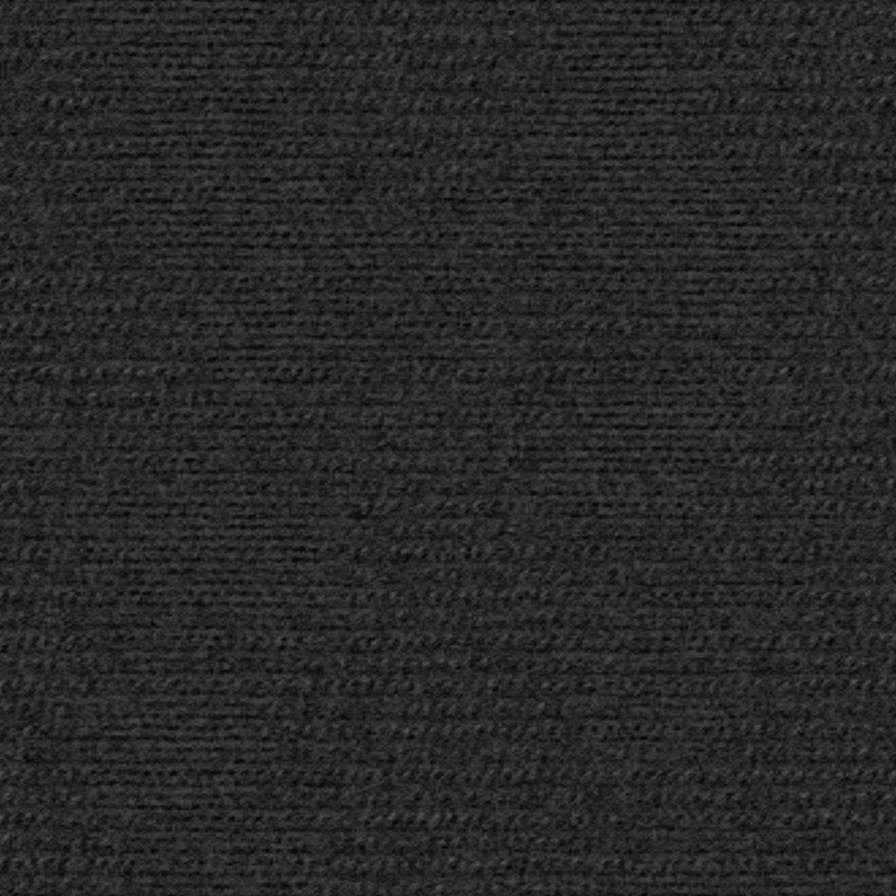
Give the GLSL for this texture, as a three.js fragment shader.

```glsl
// Charcoal knitted cloth: thin ribbed rows fading into patches of slanted purl stitches.
varying vec2 vUv;

const float ROWS = 80.0;
const float STITCHES = 64.0;
const float PI = 3.14159265;
const vec3 YARN = vec3(0.183, 0.183, 0.183);
const float GAP_DEPTH = 0.108;      // darkness between rows
const float PURL_LIGHT = 0.120;     // highlight on slanted stitches
const float PURL_SHADE = 0.090;     // hole beside each slanted stitch
const float ZONE_BALANCE = 0.023;   // keeps ribbed and purl patches equally bright
const float FUZZ = 0.100;           // soft fibre variation
const float GRAIN = 0.105;          // finest fibre variation
const vec2 PURL_SIZE = vec2(0.0080, 0.0040);
const vec2 HOLE_SIZE = vec2(0.0066, 0.0038);
const float PURL_ANGLE = 0.56;

float hash(vec2 p) {
  vec3 q = fract(vec3(p.xyx) * 0.1031);
  q += dot(q, q.yzx + 33.33);
  return fract((q.x + q.y) * q.z);
}

float noise(vec2 p) {
  vec2 i = floor(p);
  vec2 f = fract(p);
  f = f * f * (3.0 - 2.0 * f);
  float low = mix(hash(i), hash(i + vec2(1.0, 0.0)), f.x);
  float high = mix(hash(i + vec2(0.0, 1.0)), hash(i + 1.0), f.x);
  return mix(low, high, f.y);
}

// Soft rotated ellipse, 1 at its centre and 0 at its rim
float softEllipse(vec2 p, vec2 size, float angle) {
  float c = cos(angle);
  float s = sin(angle);
  vec2 q = vec2(c * p.x + s * p.y, c * p.y - s * p.x) / size;
  return 1.0 - smoothstep(0.15, 1.0, length(q));
}

// Dark gap between rows, pinched into dots by the staggered stitches
float ribGap(vec2 p) {
  float y = p.y * ROWS;
  float edge = floor(y + 0.5);
  float offset = y - edge;
  float stitch = p.x * STITCHES + 0.5 * mod(edge, 2.0) - 0.5 * offset;
  float dots = 0.5 + 0.5 * cos(2.0 * PI * stitch);
  float wear = 0.6 + 0.6 * noise(vec2(p.x * 50.0, edge * 3.7));
  float line = 1.0 - smoothstep(0.02, 0.40, abs(offset));
  return line * wear * mix(0.6, 1.2, dots);
}

// Raised slanted stitches on every second row: x is highlight, y is hole
vec2 purl(vec2 p) {
  vec2 grid = vec2(STITCHES, ROWS * 0.5);
  vec2 g = p * grid;
  float row = floor(g.y);
  g.x += 0.5 * mod(row, 2.0);
  vec2 result = vec2(0.0);
  for (int i = -1; i <= 1; i++) {
    vec2 cell = vec2(floor(g.x) + float(i), row);
    vec2 jitter = vec2(hash(cell + 3.0), hash(cell + 41.0)) - 0.5;
    vec2 local = (g - cell - 0.5 - jitter * vec2(0.16, 0.12)) / grid;
    float strength = 0.55 + 0.55 * hash(cell + 83.0);
    float angle = PURL_ANGLE + 0.3 * jitter.y;
    float light = softEllipse(local, PURL_SIZE, angle);
    float hole = softEllipse(local - vec2(0.005, -0.0065), HOLE_SIZE, angle);
    result = max(result, strength * vec2(light, hole));
  }
  return result;
}

void main() {
  // Slight sag and uneven yarn tension
  vec2 p = vUv;
  p.y += 0.003 * (noise(vUv * vec2(5.0, 4.0)) - 0.5);
  p.y += 0.0026 * (noise(vUv * vec2(30.0, 40.0) + 11.0) - 0.5);
  p.x += 0.0025 * (noise(vUv * vec2(20.0, 40.0) + 29.0) - 0.5);

  // Broad patches, with purl strongest along the middle and the sides
  float bands = 0.5 + 0.5 * cos(4.0 * PI * vUv.x);
  float patches = noise(vUv * vec2(6.0, 8.0) + 5.0) + 0.5 * noise(vUv * vec2(15.0, 26.0));
  float zone = smoothstep(0.35, 1.25, 0.5 * bands + 0.85 * patches);

  // Knit relief
  vec2 stitch = purl(p);
  float shade = -GAP_DEPTH * ribGap(p) * mix(1.0, 0.45, zone);
  shade += PURL_LIGHT * stitch.x * mix(0.2, 1.0, zone);
  shade -= PURL_SHADE * stitch.y * mix(0.2, 1.0, zone);
  shade -= ZONE_BALANCE * (zone - 0.5);

  // Fibres
  shade += FUZZ * (noise(vUv * vec2(170.0, 220.0) + 61.0) - 0.5);
  shade += GRAIN * (noise(vUv * vec2(330.0, 370.0) + 97.0) - 0.5);

  gl_FragColor = vec4(clamp(YARN + shade, 0.045, 0.31), 1.0);
}
```
